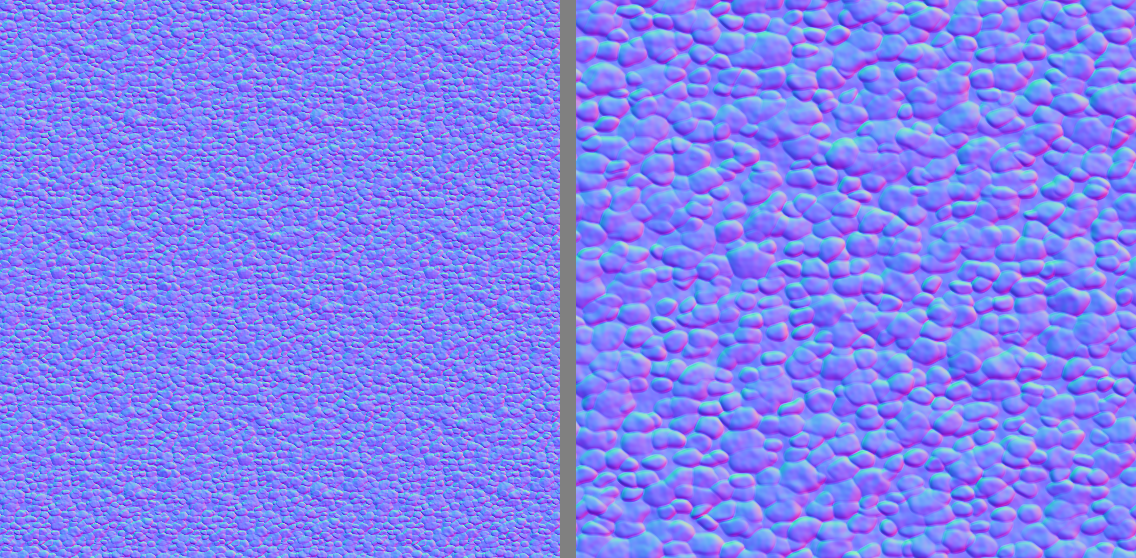
Left, the full canvas; right, a detail of the centre.
A WebGL 2 fragment shader for this texture map:

```glsl
#version 300 es
precision highp float;
// Tiling normal map of a wall of small, overlapping, rounded pebbles.

uniform vec2 u_resolution;
out vec4 fragColor;

const float TILES = 3.0;           // repeats across the canvas width
const float SAMPLE_STEP = 0.0028;  // half width of the slope filter, in tiles
const float RELIEF = 1.05;         // overall steepness
const float RIM_HEIGHT = 0.0046;   // drop from a pebble's top to its rim
const float LIFT_RANGE = 0.0042;   // random height differences of pebbles
const float TILT_RANGE = 0.36;     // random slopes of pebble tops

// Integer hash: three random values in 0..1 per cell and seed.
vec3 hash3(vec2 cell, uint seed) {
  uvec3 v = uvec3(uvec2(cell), seed) * 1664525u + 1013904223u;
  v.x += v.y * v.z; v.y += v.z * v.x; v.z += v.x * v.y;
  v ^= v >> 16u;
  v.x += v.y * v.z; v.y += v.z * v.x; v.z += v.x * v.y;
  return vec3(v >> 8u) / 16777216.0;
}

float cornerRamp(vec2 cell, vec2 offset, float period, uint seed) {
  vec2 gradient = hash3(mod(cell, period), seed).xy * 2.0 - 1.0;
  return dot(gradient, offset);
}

// Gradient noise that repeats once per tile.
float gradientNoise(vec2 p, float period, uint seed) {
  p *= period;
  vec2 cell = floor(p);
  vec2 f = p - cell;
  vec2 w = f * f * f * (f * (f * 6.0 - 15.0) + 10.0);
  vec2 e = vec2(1.0, 0.0);
  float low = mix(cornerRamp(cell, f, period, seed),
                  cornerRamp(cell + e.xy, f - e.xy, period, seed), w.x);
  float high = mix(cornerRamp(cell + e.yx, f - e.yx, period, seed),
                   cornerRamp(cell + e.xx, f - e.xx, period, seed), w.x);
  return mix(low, high, w.y);
}

vec2 rotate(vec2 p, float angle) {
  float c = cos(angle), s = sin(angle);
  return vec2(c * p.x + s * p.y, c * p.y - s * p.x);
}

// Highest flat-topped dome over p; one pebble per cell, kept with a given share.
float pebbles(vec2 p, vec2 cells, vec2 radii, float share, float rim, uint seed) {
  vec2 q = p * cells;
  vec2 home = floor(q);
  float height = 0.0;
  for (int y = -1; y <= 1; y++) {
    for (int x = -1; x <= 1; x++) {
      vec2 cell = home + vec2(x, y);
      vec2 id = mod(cell, cells);
      vec3 place = hash3(id, seed);
      vec3 shape = hash3(id, seed + 1u);
      vec3 pose = hash3(id, seed + 2u);
      if (pose.z > share) continue;

      vec2 offset = q - cell - mix(vec2(0.12), vec2(0.88), place.xy);
      float radius = mix(radii.x, radii.y, place.z * place.z);
      vec2 axes = radius * vec2(1.0, mix(0.65, 1.0, shape.x));
      vec2 d = rotate(offset, mix(-0.5, 1.1, shape.y)) / axes;
      float d2 = dot(d, d);
      float tilt = dot(offset / cells, (pose.xy - 0.5) * TILT_RANGE);
      float dome = shape.z * LIFT_RANGE + tilt + rim * (1.0 - d2 * d2);
      height = max(height, dome);
    }
  }
  return height;
}

float surfaceHeight(vec2 p) {
  // Uneven outlines come from a small warp of the plane.
  vec2 warp = vec2(gradientNoise(p, 34.0, 11u), gradientNoise(p, 34.0, 12u));
  vec2 q = p + 0.009 * warp;
  float small = pebbles(q, vec2(24.0, 32.0), vec2(0.45, 0.92), 1.0, RIM_HEIGHT, 20u);
  float large = pebbles(q, vec2(14.0, 18.0), vec2(0.38, 0.60), 0.28,
                        RIM_HEIGHT * 1.7, 30u);
  float broad = 0.010 * gradientNoise(p, 9.0, 40u);
  float rough = 0.0034 * gradientNoise(p, 42.0, 41u);
  float grain = 0.0012 * gradientNoise(p, 84.0, 42u);
  return max(small, large) + broad + rough + grain;
}

void main() {
  vec2 p = gl_FragCoord.xy / u_resolution.x * TILES;

  // Central differences give a softly filtered slope.
  vec2 e = vec2(SAMPLE_STEP, 0.0);
  vec2 slope = vec2(surfaceHeight(p + e.xy) - surfaceHeight(p - e.xy),
                    surfaceHeight(p + e.yx) - surfaceHeight(p - e.yx));
  slope *= RELIEF / (2.0 * SAMPLE_STEP);

  // Pack the normal: red to the right, green up, blue towards the viewer.
  vec3 normal = normalize(vec3(-slope, 1.0));
  vec3 color = normal * 0.5 + 0.5 + vec3(0.008, 0.008, 0.0);
  fragColor = vec4(color, 1.0);
}
```
